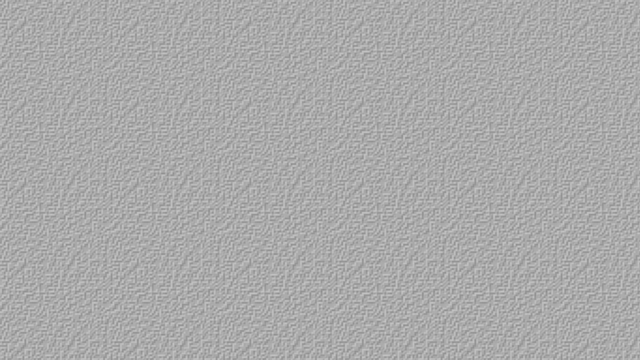
Reproduce this texture procedurally as a Shadertoy shader.

```glsl
// Grey embossed plaster: fine maze-like relief lit from the upper left

float hash(vec2 p) {
    return fract(sin(dot(p, vec2(127.1, 311.7))) * 43758.5453);
}

// Mostly raised or sunken lattice point, repeating like a wallpaper tile
float bump(vec2 cell) {
    float height = hash(mod(cell, vec2(60.0, 43.0)));
    return mix(height, step(0.5, height), 0.55);
}

// Smoothly joined bumps form ridges and plateaus
float relief(vec2 p) {
    vec2 cell = floor(p);
    vec2 blend = smoothstep(0.0, 1.0, p - cell);
    float low = mix(bump(cell), bump(cell + vec2(1.0, 0.0)), blend.x);
    float high = mix(bump(cell + vec2(0.0, 1.0)), bump(cell + 1.0), blend.x);
    return mix(low, high, blend.y);
}

void mainImage(out vec4 fragColor, in vec2 fragCoord) {
    vec2 p = fragCoord / iResolution.y * 192.0;

    // Height difference along the light direction
    vec2 towardLight = vec2(-0.4, 0.4);
    float slope = relief(p - towardLight) - relief(p + towardLight);

    // Shadows fall slightly deeper than highlights rise
    float grey = 0.669 + slope * (slope < 0.0 ? 0.118 : 0.108);
    fragColor = vec4(vec3(grey), 1.0);
}
```
